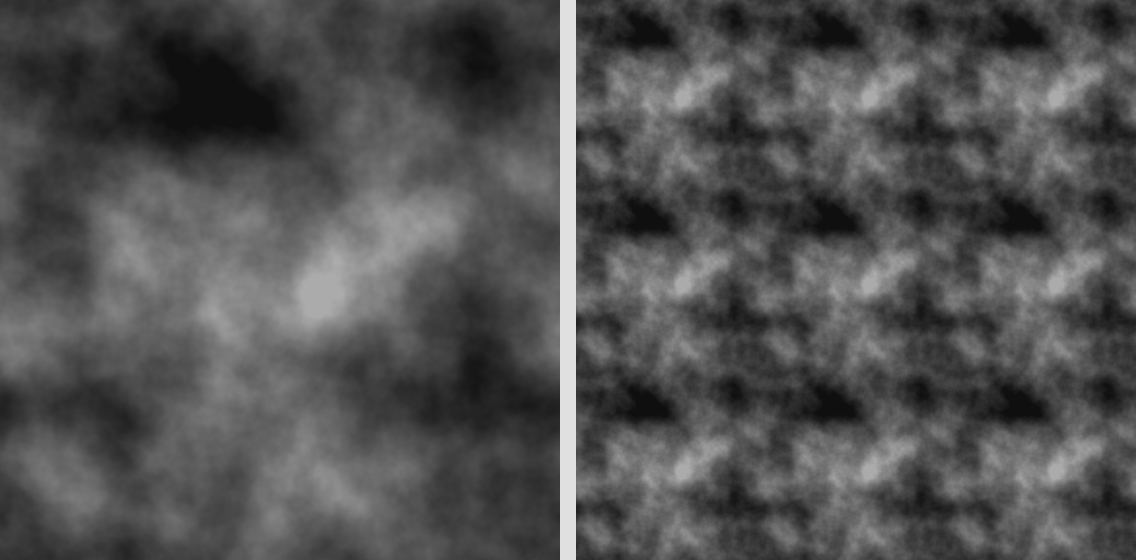
Left: one tile. Right: repeated 3 by 3.
Write a WebGL 2 fragment shader that draws this texture.

```glsl
#version 300 es
precision highp float;
// Soft grey cloud texture: wrapping fractal gradient noise.

uniform vec2 u_resolution;
out vec4 fragColor;

// Integer hash giving a unit direction for a lattice cell.
vec2 latticeGradient(ivec2 cell, int period, int seed) {
    uvec2 wrapped = uvec2((cell % period + period) % period);
    uvec3 h = uvec3(wrapped, uint(seed)) * 1664525u + 10139u;
    h.x += h.y * h.z;
    h.y += h.z * h.x;
    h.z += h.x * h.y;
    h ^= h >> 16u;
    h.x += h.y * h.z;
    h.y += h.z * h.x;
    vec2 direction = vec2(h.xy >> 16u) / 65535.0 - 0.5;
    return normalize(direction + 1e-5);
}

// Gradient noise repeating every `period` cells.
float gradientNoise(vec2 p, int period, int seed) {
    ivec2 cell = ivec2(floor(p));
    vec2 f = fract(p);
    vec2 blend = f * f * f * (f * (f * 6.0 - 15.0) + 10.0);
    ivec2 step01 = ivec2(0, 1);
    float a = dot(latticeGradient(cell, period, seed), f);
    float b = dot(latticeGradient(cell + step01.yx, period, seed), f - vec2(1, 0));
    float c = dot(latticeGradient(cell + step01, period, seed), f - vec2(0, 1));
    float d = dot(latticeGradient(cell + step01.yy, period, seed), f - 1.0);
    return mix(mix(a, b, blend.x), mix(c, d, blend.x), blend.y);
}

// Broad swell plus six octaves, shifted so the lattices do not line up.
float cloudNoise(vec2 uv) {
    float sum = 0.6 * gradientNoise(uv * 2.0 + vec2(0.2, 0.45), 2, 5);
    float amplitude = 0.9;
    int period = 3;
    for (int octave = 0; octave < 6; octave++) {
        vec2 shift = vec2(0.37, 0.61) * float(octave);
        sum += amplitude * gradientNoise(uv * float(period) + shift, period, octave + 23);
        amplitude *= octave == 0 ? 0.58 : 0.5;
        period *= 2;
    }
    return sum;
}

void main() {
    vec2 uv = gl_FragCoord.xy / u_resolution;
    float density = cloudNoise(uv);

    // Tone curve: deep greys dominate, highlights stretch a little further.
    float grey = 0.304 + density * (0.46 + 0.1 * density);
    fragColor = vec4(vec3(clamp(grey, 0.06, 0.67)), 1.0);
}
```
